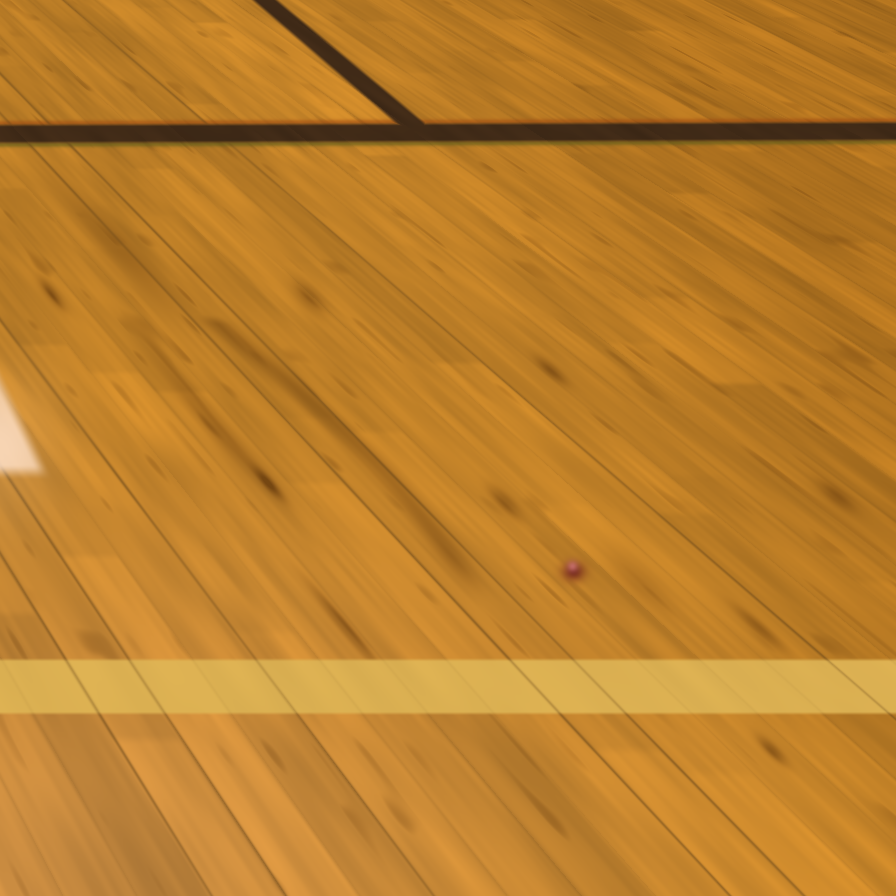
This texture is drawn by a WebGL 2 fragment shader. Its source:

```glsl
#version 300 es
precision highp float;
uniform vec2 u_resolution;
out vec4 fragColor;

const vec2 VANISH = vec2(-0.898, 1.837);   // where the boards converge
const float BOARD_WIDTH = 0.045;
const float BOARD_SHIFT = 0.72;
const float BOARD_LENGTH = 0.17;
const int OPEN_SEAMS = 0x02316000;         // one bit per clearly open seam
const float SOFT = 0.0025;

const vec3 WOOD = vec3(0.755, 0.505, 0.155);
const vec3 WOOD_HAZE = vec3(0.78, 0.54, 0.25);
const vec3 WOOD_DEEP = vec3(0.67, 0.43, 0.11);
const vec3 STREAK = vec3(0.36, 0.20, 0.04);
const vec3 SEAM = vec3(0.40, 0.27, 0.10);
const vec3 DARK_PAINT = vec3(0.25, 0.165, 0.09);
const vec3 YELLOW_PAINT = vec3(0.86, 0.69, 0.32);
const vec3 GLARE = vec3(1.0, 0.88, 0.78);

// Stains along the grain: centre, half length, half width
const vec4 STAINS[12] = vec4[12](
  vec4(0.240, 0.525, 0.085, 0.011), vec4(0.300, 0.460, 0.022, 0.006),
  vec4(0.130, 0.725, 0.090, 0.016), vec4(0.385, 0.300, 0.060, 0.006),
  vec4(0.848, 0.298, 0.035, 0.006), vec4(0.564, 0.440, 0.023, 0.008),
  vec4(0.058, 0.672, 0.020, 0.006), vec4(0.715, 0.350, 0.050, 0.017),
  vec4(0.615, 0.587, 0.022, 0.006), vec4(0.862, 0.163, 0.020, 0.006),
  vec4(0.935, 0.445, 0.025, 0.008), vec4(0.345, 0.668, 0.022, 0.010));

float hash(vec2 p) {
  vec3 q = fract(vec3(p.xyx) * 0.1031);
  q += dot(q, q.yzx + 33.33);
  return fract((q.x + q.y) * q.z);
}

float noise(vec2 p) {
  vec2 i = floor(p), f = fract(p);
  f = f * f * (3.0 - 2.0 * f);
  return mix(mix(hash(i), hash(i + vec2(1, 0)), f.x),
             mix(hash(i + vec2(0, 1)), hash(i + vec2(1, 1)), f.x), f.y);
}

// Soft band: 1 where |d| < halfWidth
float band(float d, float halfWidth) {
  return 1.0 - smoothstep(halfWidth - SOFT, halfWidth + SOFT, abs(d));
}

float bell(float x) { return exp(-x * x); }

float segmentDistance(vec2 p, vec2 a, vec2 b) {
  vec2 ab = b - a;
  return length(p - a - ab * clamp(dot(p - a, ab) / dot(ab, ab), 0.0, 1.0));
}

// Tone of one board, changing at its butt joints
float boardTone(float board, float depth) {
  float v = depth / BOARD_LENGTH + hash(vec2(board, 7.0)) * 5.0;
  float piece = floor(v);
  return mix(hash(vec2(board, piece)), hash(vec2(board, piece + 1.0)),
             smoothstep(0.97, 1.0, fract(v)));
}

float stainAmount(vec2 p) {
  vec2 grain = normalize(p - VANISH);
  float total = 0.0;
  for (int i = 0; i < 12; i++) {
    vec4 s = STAINS[i];
    vec2 q = p - s.xy;
    float across = q.x * grain.y - q.y * grain.x;
    total += min(0.6, 0.0042 / s.w) * bell(dot(q, grain) / s.z) * bell(across / s.w);
  }
  return total;
}

void main() {
  vec2 p = gl_FragCoord.xy / u_resolution;
  float drop = VANISH.y - p.y;
  float depth = 1.0 / drop;
  float ray = (p.x - VANISH.x) / drop;

  // Boards and wood light
  float lane = ray / BOARD_WIDTH - BOARD_SHIFT;
  float board = floor(lane), f = fract(lane);
  float tone = mix(boardTone(board, depth), boardTone(board + 1.0, depth),
                   smoothstep(0.92, 1.0, f));
  vec3 color = mix(WOOD, WOOD_HAZE, smoothstep(0.75, 0.0, length(p * vec2(0.7, 1.2))));
  color = mix(color, WOOD_DEEP, 0.75 * smoothstep(0.9, 1.5, p.x + 0.7 * p.y));
  color *= 1.0 + 0.12 * (tone - 0.5);

  // Grain and scattered flecks
  float fine = noise(vec2(ray * 210.0, depth * 34.0));
  float broad = noise(vec2(ray * 60.0, depth * 22.0 + board * 3.0));
  color *= 1.0 + 0.07 * (fine - 0.5) + 0.13 * (broad - 0.5);
  float fleck = noise(vec2(ray * 95.0 + 40.0, depth * 42.0));
  color = mix(color, STREAK, 0.32 * smoothstep(0.80, 1.0, fleck) * (0.4 + 0.6 * fine));

  // Stains, knots and the long bowed streak
  float u = clamp((0.65 - p.y) / 0.33, 0.0, 1.0);
  float bow = 0.950 + 0.022 * sin(3.1416 * u);
  float streak = 0.36 * bell((ray - bow) / 0.011) * smoothstep(0.0, 0.04, u)
               * smoothstep(1.0, 0.8, u);
  float stain = (stainAmount(p) + streak) * (0.65 + 0.6 * fine);
  color = mix(color, STREAK, clamp(stain, 0.0, 0.75));

  // Painted lines with faint colour fringes
  float courtY = p.y - 0.8505 - 0.003 * p.x;
  color = mix(color, vec3(0.62, 0.28, 0.06), 0.55 * bell((courtY - 0.012) / 0.003));
  color = mix(color, vec3(0.36, 0.36, 0.10), 0.6 * bell((courtY + 0.012) / 0.003));
  float diagonal = segmentDistance(p, vec2(0.272, 1.02), vec2(0.467, 0.855));
  float dark = max(band(courtY, 0.0100), band(diagonal, 0.0085 + 0.012 * (1.0 - p.y)));
  color = mix(color, DARK_PAINT * (0.92 + 0.16 * broad), dark);
  float yellow = band(p.y - 0.2337, 0.0300);
  color = mix(color, YELLOW_PAINT * (0.98 + 0.04 * broad), yellow);

  // Seams between boards
  float edge = min(f, 1.0 - f) * BOARD_WIDTH * drop * 0.7;
  float seamId = floor(lane + 0.5);
  float isOpen = float((OPEN_SEAMS >> min(int(seamId), 31)) & 1);
  float seam = bell(edge / 0.0016) * (0.10 + 0.40 * isOpen);
  color = mix(color, SEAM, seam * (0.55 + 0.6 * broad) * (1.0 - 0.4 * yellow) * (1.0 - dark));

  // Red chip with a pale top
  vec2 chip = p - vec2(0.640, 0.362);
  color = mix(color, vec3(0.43, 0.13, 0.10), 0.9 * bell(length(chip * vec2(1.0, 1.2)) / 0.012));
  color = mix(color, vec3(0.80, 0.45, 0.45), 0.8 * bell(length(chip - vec2(-0.001, 0.006)) / 0.006));

  // Window glare at the left edge
  float slant = 0.052 - 0.48 * (p.y - 0.472) - p.x;
  float glare = smoothstep(-0.006, 0.012, slant) * smoothstep(0.464, 0.482, p.y);
  float halo = bell(length((p - vec2(0.0, 0.50)) / vec2(0.07, 0.09)));
  color = mix(color, GLARE, 0.12 * halo + 0.75 * glare * (0.75 + 0.25 * halo));

  fragColor = vec4(color, 1.0);
}
```
